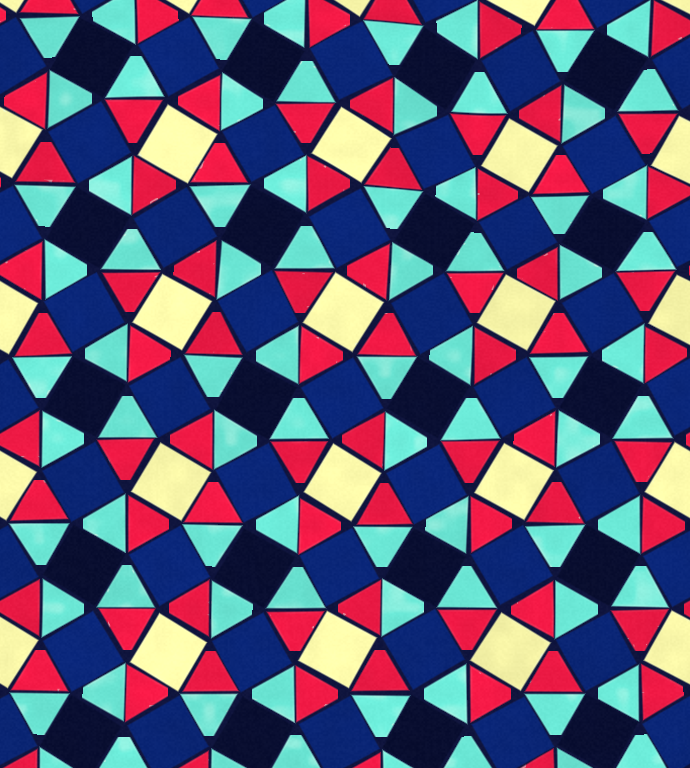
This pattern is drawn by a WebGL 1 fragment shader. Its source:

```glsl
precision highp float;
// Snub square mosaic of cut paper: tilted squares and equilateral triangles on navy.
// Each cell holds a square tilted 30 degrees, mirrored in alternate cells; its corner
// pieces join across cell edges into triangles. Every tile is shifted and worn a little.
uniform vec2 u_resolution;

// Layout, in canvas heights
const vec2 PITCH = vec2(0.1120, 0.1102);   // cell size, two cells per repeat
const vec2 ANCHOR = vec2(0.2240, 0.5932);  // centre of one yellow square
const float SHEAR = 0.0155;
const float SAG = 0.016;                   // droop of the upper right rows

// Tile geometry, in cells
const float SIDE = 0.73205;                // common side of squares and triangles
const float INRADIUS = 0.21132;            // of a triangle
const float CENTROID = 0.28868;            // triangle centre along its long cell edge
const float MIN_GAP = 0.008;
const float SHIFT = 0.034;
const float TURN = 0.07;
const float WARP = 0.07;
const float SOFTNESS = 0.014;

// Half widths of the lines round each kind of tile
const float GAP_YELLOW = 0.031;
const float GAP_BLUE = 0.018;
const float GAP_RED = 0.018;
const float GAP_TEAL = 0.010;

const vec3 LINE = vec3(0.06, 0.08, 0.24);
const vec3 BLACK = vec3(0.035, 0.055, 0.19);
const vec3 BLUE = vec3(0.04, 0.15, 0.47);
const vec3 TEAL = vec3(0.42, 0.91, 0.84);
const vec3 RED = vec3(0.94, 0.10, 0.27);
const vec3 YELLOW = vec3(0.99, 0.98, 0.67);
const vec3 PALE = vec3(0.90, 0.97, 0.92);

float hash(vec2 p) {
  return fract(sin(dot(p, vec2(127.1, 311.7))) * 43758.5453);
}

float noise(vec2 p) {
  vec2 i = floor(p), f = fract(p);
  f = f * f * (3.0 - 2.0 * f);
  return mix(mix(hash(i), hash(i + vec2(1.0, 0.0)), f.x),
             mix(hash(i + vec2(0.0, 1.0)), hash(i + 1.0), f.x), f.y);
}

vec2 rotate(vec2 p, float a) {
  float c = cos(a), s = sin(a);
  return vec2(c * p.x - s * p.y, s * p.x + c * p.y);
}

float squareDistance(vec2 p) {
  vec2 d = abs(p) - 0.5 * SIDE;
  return max(d.x, d.y);
}

// Equilateral triangle whose base faces +x
float triangleDistance(vec2 p) {
  return max(p.x, abs(p.y) * 0.86603 - p.x * 0.5) - INRADIUS;
}

void main() {
  vec2 p = gl_FragCoord.xy / u_resolution.y;

  // Hand-laid grid: slight lean, sag and slow wander
  vec2 g = p - ANCHOR;
  g.x -= SHEAR * (p.y - 0.483);
  g.y += SAG * smoothstep(0.42, 0.65, p.x) * smoothstep(0.58, 0.82, p.y);
  vec2 q = g / PITCH + 0.5;
  q += WARP * (vec2(noise(q * 0.6 + 7.0), noise(q * 0.6 + 31.0)) - 0.5);

  vec2 cell = floor(q);
  vec2 f = q - cell - 0.5;
  vec2 parity = mod(cell, 2.0);
  bool isBlue = parity.x != parity.y;
  float flip = isBlue ? -1.0 : 1.0;

  // Choose the tile: its centre, local frame, colour and gap
  vec2 center = vec2(0.0);
  vec2 local = rotate(vec2(f.x * flip, f.y), radians(30.0));
  bool isSquare = squareDistance(local) < 0.0;
  vec3 color = isBlue ? BLUE : (parity.x < 0.5 ? YELLOW : BLACK);
  float gap = isBlue || parity.x > 0.5 ? GAP_BLUE : GAP_YELLOW;
  if (!isSquare) {
    vec2 corner = vec2(f.x < 0.0 ? -1.0 : 1.0, f.y < 0.0 ? -1.0 : 1.0);
    bool horizontal = corner.x * corner.y * flip > 0.0;
    center = corner * (horizontal ? vec2(CENTROID, 0.5) : vec2(0.5, CENTROID));
    vec2 d = f - center;
    local = horizontal ? vec2(d.x * corner.x, d.y) : vec2(d.y * corner.y, d.x);
    bool isRed = (horizontal ? parity.x : parity.y) < 0.5;
    color = isRed ? RED : TEAL;
    gap = isRed ? GAP_RED : GAP_TEAL;
  }

  // Uneven placing of each tile, kept inside its own outline
  vec2 id = floor((cell + 0.5 + center) * 4.0 + 0.5);
  vec2 shift = SHIFT * (vec2(hash(id + 0.3), hash(id + 5.7)) - 0.5);
  vec2 placed = rotate(local + shift, TURN * (hash(id + 9.1) - 0.5));
  float outline = isSquare ? squareDistance(local) : triangleDistance(local);
  float cut = isSquare ? squareDistance(placed) : triangleDistance(placed);
  float dist = max(cut + gap, outline + MIN_GAP);

  // Paper: tone per tile, blotches, grain, pale cut edges and rare chips
  float blotch = noise(q * 5.0 + id);
  float isTeal = color == TEAL ? 1.0 : 0.0;
  color *= 0.96 + 0.07 * hash(id + 2.2) + 0.05 * (blotch - 0.5);
  color = mix(color, PALE, isTeal * 0.3 * smoothstep(0.6, 1.0, blotch));
  float rim = smoothstep(-0.035, -0.012, dist);
  float light = dot(color, vec3(0.3, 0.6, 0.1));
  color = mix(color, PALE, 0.22 * rim * smoothstep(0.2, 0.6, light) * blotch);
  float chip = smoothstep(0.90, 0.96, noise(q * 14.0 + 3.0)) * rim;
  color = mix(color, PALE, 0.5 * chip * step(0.2, light));

  float pixel = 1.0 / (u_resolution.y * PITCH.y);
  float soft = max(SOFTNESS, 0.75 * pixel);
  color = mix(color, LINE, smoothstep(-soft, soft, dist));
  color += 0.025 * (noise(p * 420.0) - 0.5);
  gl_FragColor = vec4(color, 1.0);
}
```
